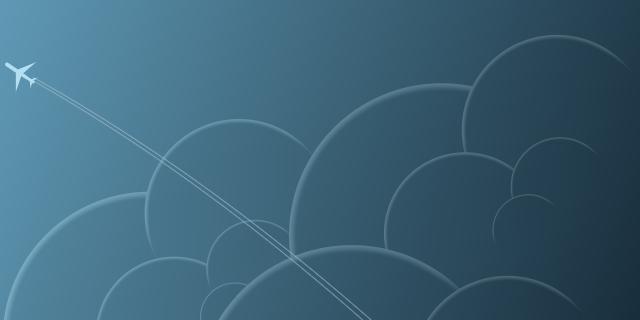
A Shadertoy shader for this background:

```glsl
// Dusk-blue sky with rim-lit circular clouds and a small aircraft drawing twin trails.
#define SKY_BRIGHT vec3(0.375, 0.600, 0.710)
#define SKY_DARK vec3(0.095, 0.178, 0.232)
#define RIM_GLOW vec3(0.145, 0.145, 0.135)
#define RIM_WIDTH 0.055
#define CLOUD_SHADE 0.03
#define LIGHT_DIR vec2(-0.53, 0.85)
#define TRAIL_COLOR vec3(0.62, 0.74, 0.80)
#define TRAIL_START vec2(0.104, 0.753)
#define PLANE_COLOR vec3(0.70, 0.88, 0.95)
#define PLANE_POS vec2(0.060, 0.773)
#define PLANE_DIR vec2(-0.83, 0.56)

// Cloud discs, back to front: centre x, centre y, radius
const int CLOUD_COUNT = 12;
const vec3 CLOUDS[CLOUD_COUNT] = vec3[](
    vec3(0.469, -0.060, 0.461), vec3(0.747, 0.333, 0.295),
    vec3(0.544, -0.047, 0.245), vec3(0.799, 0.159, 0.154),
    vec3(0.734, 0.008, 0.109), vec3(1.380, 0.263, 0.477),
    vec3(1.740, 0.594, 0.297), vec3(1.453, 0.271, 0.253),
    vec3(1.750, 0.417, 0.154), vec3(1.651, 0.281, 0.112),
    vec3(1.099, -0.253, 0.487), vec3(1.586, -0.161, 0.299));

// Antialiased coverage of a signed distance
float cover(float d) {
    return clamp(0.5 - d * iResolution.y, 0.0, 1.0);
}

vec3 skyColor(vec2 p) {
    float t = 0.43 * p.x + 0.14 * (1.0 - p.y);
    return mix(SKY_BRIGHT, SKY_DARK, clamp(t, 0.0, 1.0));
}

// Opaque disc with a crescent of light on the side facing LIGHT_DIR
vec3 addCloud(vec3 color, vec3 sky, vec2 p, vec3 cloud) {
    vec2 offset = p - cloud.xy;
    float dist = length(offset);
    float d = dist - cloud.z;
    float facing = dot(offset, LIGHT_DIR) / max(dist, 0.001);
    float lit = smoothstep(0.0, 0.5, facing);
    float width = RIM_WIDTH * cloud.z * mix(0.3, 1.0, lit);
    float rim = lit * (1.0 - smoothstep(0.0, width, -d));
    float shade = smoothstep(-0.4, 0.6, dot(offset, LIGHT_DIR) / cloud.z);
    vec3 fill = sky * (1.0 - CLOUD_SHADE * shade) + RIM_GLOW * rim;
    return mix(color, fill, cover(d));
}

// Two thin lines that spread along a gently bending path
float trailMask(vec2 p) {
    float run = p.x - TRAIL_START.x;
    float path = TRAIL_START.y - run * (0.565 + 0.151 * run);
    float slope = 0.565 + 0.302 * run;
    float across = abs(p.y - path) / sqrt(1.0 + slope * slope);
    float gap = 0.0045 + 0.004 * run;
    return cover(abs(across - gap) - 0.0016) * cover(-run);
}

// Swept pair of wings; both edges run from the root to a shared tip
float wingPair(vec2 q, float lead, float trail, float tip, float span) {
    float s = abs(q.y) / span;
    return max(q.x - mix(lead, tip, s), mix(trail, tip, s) - q.x);
}

float planeDistance(vec2 p) {
    vec2 offset = p - PLANE_POS;
    vec2 axis = normalize(PLANE_DIR);
    vec2 q = vec2(dot(offset, axis), dot(offset, vec2(axis.y, -axis.x)));
    float along = clamp(q.x, -0.053, 0.046);
    float body = length(q - vec2(along, 0.0)) - mix(0.004, 0.006, smoothstep(-0.05, 0.0, q.x));
    float wings = wingPair(q, 0.013, -0.010, -0.025, 0.056);
    float tail = wingPair(q, -0.038, -0.050, -0.056, 0.019);
    return min(body, min(wings, tail));
}

void mainImage(out vec4 fragColor, in vec2 fragCoord) {
    vec2 p = fragCoord / iResolution.y;
    vec3 sky = skyColor(p);
    vec3 color = sky;

    // Clouds
    for (int i = 0; i < CLOUD_COUNT; i++) {
        color = addCloud(color, sky, p, CLOUDS[i]);
    }

    // Trails and aircraft
    color = mix(color, TRAIL_COLOR, 0.65 * trailMask(p));
    color = mix(color, PLANE_COLOR, cover(planeDistance(p)));

    fragColor = vec4(color, 1.0);
}
```
